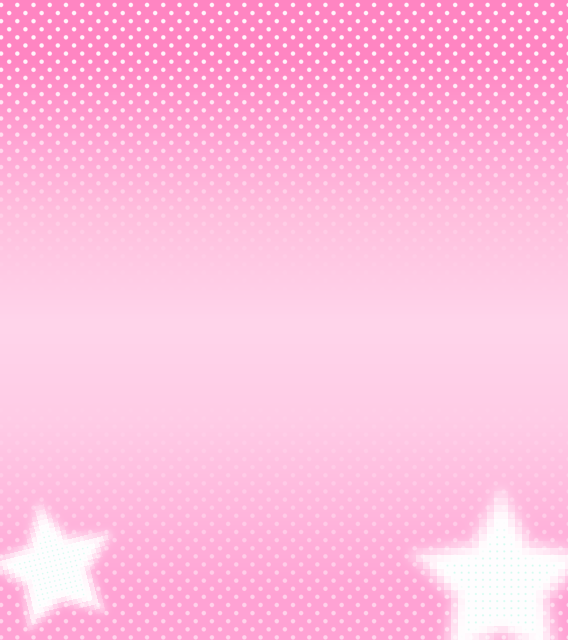
A Shadertoy shader for this background:

```glsl
const float PI = 3.14159265;
const vec3 HOT_PINK = vec3(1.0, 0.52, 0.76);
const vec3 ROSE = vec3(1.0, 0.655, 0.835);
const vec3 BLUSH = vec3(1.0, 0.745, 0.867);
const vec3 PALE = vec3(1.0, 0.83, 0.918);
const vec3 LOWER_PINK = vec3(1.0, 0.635, 0.83);
const vec3 WHITE = vec3(0.998, 0.992, 0.996);
const vec3 MINT = vec3(0.72, 0.98, 0.91);

float ramp(float from, float to, float x) {
    return clamp((x - from) / (to - from), 0.0, 1.0);
}

// Vertical wash, with depth measured down from the top
vec3 backdrop(float depth) {
    vec3 color = mix(HOT_PINK, ROSE, ramp(0.09, 0.235, depth));
    color = mix(color, BLUSH, ramp(0.235, 0.335, depth));
    color = mix(color, PALE, ramp(0.335, 0.50, depth));
    color = mix(color, vec3(1.0, 0.795, 0.9), ramp(0.52, 0.66, depth));
    return mix(color, LOWER_PINK, ramp(0.66, 0.93, depth));
}

// Coverage of dots on a staggered square lattice
float staggeredDots(vec2 p, float pitch, float radius, float pixel) {
    vec2 a = p / pitch;
    vec2 b = a + 0.5;
    float nearest = min(length(a - round(a)), length(b - round(b)));
    return 1.0 - smoothstep(-pixel, pixel, nearest * pitch - radius);
}

// Signed distance to a five-pointed star with unit tips
float starDistance(vec2 p, float innerRadius) {
    float sector = 2.0 * PI / 5.0;
    float angle = abs(mod(atan(p.x, p.y) + 0.5 * sector, sector) - 0.5 * sector);
    vec2 q = length(p) * vec2(sin(angle), cos(angle));
    vec2 tip = vec2(0.0, 1.0);
    vec2 notch = innerRadius * vec2(sin(0.5 * sector), cos(0.5 * sector));
    vec2 edge = notch - tip;
    vec2 w = q - tip;
    float along = clamp(dot(w, edge) / dot(edge, edge), 0.0, 1.0);
    return length(w - edge * along) * sign(edge.x * w.y - edge.y * w.x);
}

// Glowing star built from square cells, with a fine mint grid inside
vec3 addStar(vec3 color, vec2 p, vec2 center, float size, float tilt, float pixel) {
    float c = cos(tilt);
    float s = sin(tilt);
    vec2 local = mat2(c, -s, s, c) * (p - center) / size;
    float cell = 0.081;
    vec2 grid = local / cell;
    vec2 blockCenter = (floor(grid) + 0.5) * cell;
    float blockDist = starDistance(blockCenter, 0.54);
    float softDist = starDistance(local, 0.54);

    float glow = 0.32 * exp(-pow(max(softDist, 0.0) / 0.11, 2.0));
    float body = 1.0 - smoothstep(-0.13, 0.10, blockDist);
    color = mix(color, WHITE, glow);
    color = mix(color, WHITE, body);

    float blur = pixel / (size * cell);
    float speck = 1.0 - smoothstep(0.12 - blur, 0.12 + blur, length(fract(grid) - 0.5));
    float interior = 1.0 - smoothstep(-0.20, -0.10, blockDist);
    return mix(color, MINT, 0.7 * speck * interior);
}

void mainImage(out vec4 fragColor, in vec2 fragCoord) {
    float pixel = 1.0 / iResolution.y;
    vec2 p = fragCoord * pixel;
    float depth = 1.0 - p.y;

    vec3 color = backdrop(depth);

    // Dots fade out toward the pale middle band
    float dots = staggeredDots(vec2(p.x, depth) - vec2(0.0017, 0.0077), 0.02534, 0.0034, 0.8 * pixel);
    float upper = 0.95 * (1.0 - smoothstep(0.06, 0.48, depth));
    float lower = 0.55 * ramp(0.62, 0.95, depth);
    color = mix(color, vec3(1.0, 0.985, 0.995), dots * (upper + lower));

    // Corner stars
    color = addStar(color, p, vec2(0.0847, 0.112), 0.096, 0.237, pixel);
    color = addStar(color, p, vec2(0.7824, 0.0885), 0.137, 0.0, pixel);

    fragColor = vec4(color, 1.0);
}
```
